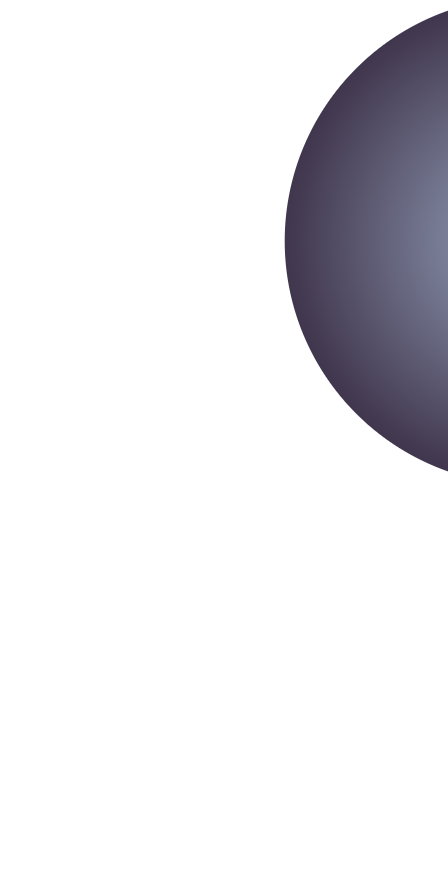
Write a Shadertoy shader that draws this background.

```glsl
// A large dusky sphere cut off by the right side of a white canvas.
// One circle distance gives both the smooth rim and a radial gradient
// from pale slate at the centre to dark plum at the edge.

void mainImage(out vec4 fragColor, in vec2 fragCoord) {
    // Canvas units: the width is 1, the height is 2
    vec2 uv = fragCoord / iResolution.x;
    float pixel = 1.0 / iResolution.x;

    // Sphere, centred beyond the right side
    float radius = 0.545;
    float dist = length(uv - vec2(1.1805, 1.462));

    // Shading from centre to rim
    vec3 slate = vec3(0.59, 0.64, 0.74);
    vec3 plum = vec3(0.25, 0.21, 0.30);
    vec3 sphere = mix(slate, plum, clamp(dist / radius, 0.0, 1.0));

    // Antialiased rim over white
    float coverage = clamp(0.5 - (dist - radius) / pixel, 0.0, 1.0);
    fragColor = vec4(mix(vec3(1.0), sphere, coverage), 1.0);
}
```
